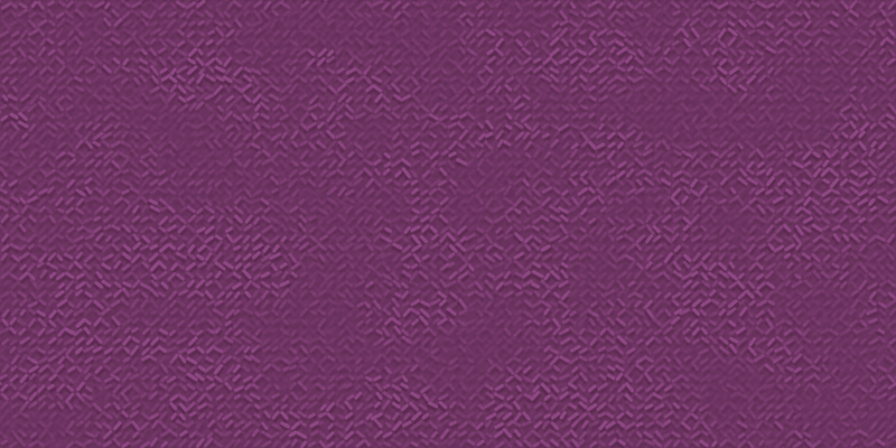
Write a WebGL 2 fragment shader that draws this texture.

```glsl
#version 300 es
precision highp float;
// Plum woven cloth: short light threads slant both ways on a jittered grid,
// each with a dark shadow beside it, over a fine twill and soft grain.
// Broad wrapping gradient noise makes the weave crisp or calm in patches.

#define CELLS vec2(96.0, 48.0)     // thread cells across the tile
#define PATCHES vec2(7.0, 6.0)     // calm and crisp areas across the tile
#define THREAD_LENGTH 0.40         // half length, in cells
#define THREAD_WIDTH 0.17          // half width, in cells
#define EDGE_SOFTNESS 0.13         // in cells
#define JITTER 0.34
#define BASE_TONE 0.25
#define LIGHT_GAIN 1.0
#define SHADOW_GAIN 0.42
#define GRAIN_GAIN 0.22
#define DARK_PLUM vec3(0.385, 0.177, 0.337)
#define LIGHT_PLUM vec3(0.540, 0.272, 0.500)

uniform vec2 u_resolution;
out vec4 fragColor;

const float TAU = 6.2831853;

// Integer hash of a lattice point, four values in 0..1
vec4 hash4(vec2 cell, uint seed) {
    uvec4 h = uvec4(cell.x, cell.y, seed, seed + 7u);
    h = h * 1664525u + 1013904223u;
    for (int i = 0; i < 2; i++) {
        h += h.yzxw * h.wxyz;
        h ^= h >> 16u;
    }
    h += h.yzxw * h.wxyz;
    return vec4(h >> 8u) / 16777216.0;
}

float cornerSlope(vec2 cell, vec2 offset, vec2 period, uint seed) {
    float angle = TAU * hash4(mod(cell, period), seed).x;
    return dot(vec2(cos(angle), sin(angle)), offset);
}

// Gradient noise that repeats after a whole number of cells
float wrapNoise(vec2 uv, vec2 period, uint seed) {
    vec2 p = uv * period;
    vec2 i = floor(p);
    vec2 f = p - i;
    vec2 w = f * f * f * (f * (f * 6.0 - 15.0) + 10.0);
    vec2 e = vec2(1.0, 0.0);
    float low = mix(cornerSlope(i, f, period, seed),
                    cornerSlope(i + e.xy, f - e.xy, period, seed), w.x);
    float high = mix(cornerSlope(i + e.yx, f - e.yx, period, seed),
                     cornerSlope(i + e.xx, f - e.xx, period, seed), w.x);
    return mix(low, high, w.y);
}

// Coverage of a rounded bar centred at the origin
float bar(vec2 p, vec2 dir, float halfLength, float soft) {
    float along = clamp(dot(p, dir), -halfLength, halfLength);
    float d = length(p - dir * along) - THREAD_WIDTH;
    return 1.0 - smoothstep(-soft, soft, d);
}

// x: strongest light thread, y: strongest shadow
vec2 threads(vec2 p, float soft) {
    vec2 cell = floor(p);
    vec2 result = vec2(0.0);
    for (int y = -1; y <= 1; y++) {
        for (int x = -1; x <= 1; x++) {
            vec2 c = cell + vec2(x, y);
            vec4 r = hash4(mod(c, CELLS), 11u);
            vec4 s = hash4(mod(c, CELLS), 29u);
            float angle = mix(0.45, 0.95, s.x);
            float side = r.z < 0.58 ? 1.0 : -1.0;
            vec2 dir = vec2(cos(angle), side * sin(angle));
            vec2 q = p - c - 0.5 - JITTER * (r.xy - 0.5);
            float halfLength = THREAD_LENGTH * mix(0.55, 1.25, s.y);
            float strength = mix(0.25, 1.0, r.w);
            vec2 shadowShift = vec2(0.16 * side, -0.34);
            result.x = max(result.x, strength * bar(q, dir, halfLength, soft));
            result.y = max(result.y, strength * bar(q - shadowShift, dir, halfLength, soft));
        }
    }
    return result;
}

void main() {
    vec2 uv = gl_FragCoord.xy / u_resolution;
    vec2 p = uv * CELLS;
    float pixel = CELLS.y / u_resolution.y;
    float soft = max(EDGE_SOFTNESS, 0.7 * pixel);

    // Patches of crisp and calm weave
    float patchNoise = wrapNoise(uv, PATCHES, 3u)
                     + 0.5 * wrapNoise(uv, PATCHES * 2.0, 5u);
    float crisp = mix(0.4, 1.1, smoothstep(-0.4, 0.3, patchNoise));

    // Threads, shadows, twill and grain share one tone
    vec2 weave = threads(p, soft) * crisp;
    float twill = 0.06 * sin(TAU * (p.x - p.y));
    float grain = GRAIN_GAIN * wrapNoise(uv, CELLS * 1.5, 17u);
    float tone = BASE_TONE + LIGHT_GAIN * weave.x
               - SHADOW_GAIN * weave.y * (1.0 - weave.x) + twill + grain;

    fragColor = vec4(mix(DARK_PLUM, LIGHT_PLUM, clamp(tone, -0.15, 1.12)), 1.0);
}
```
